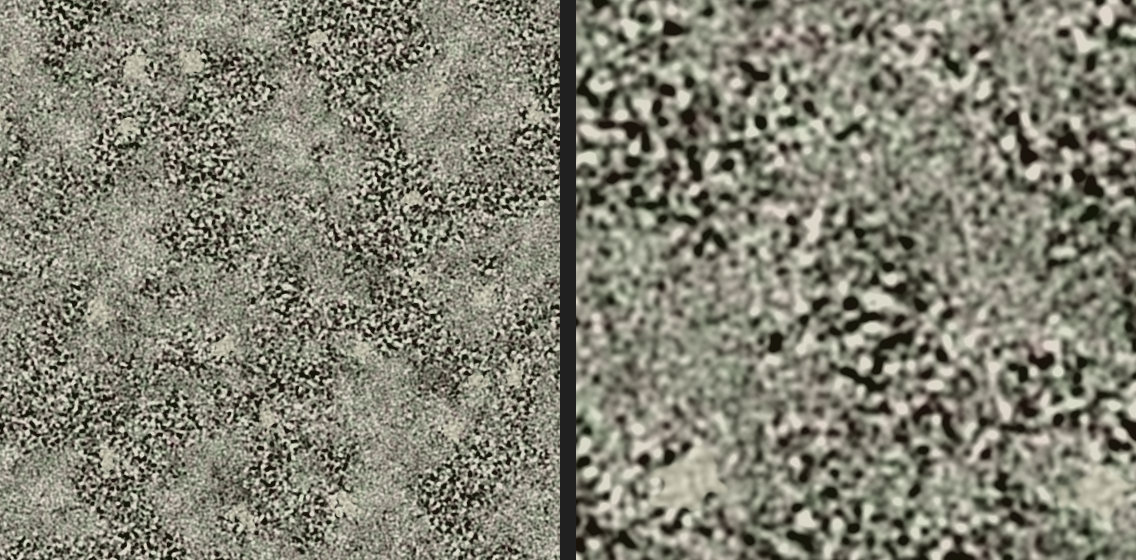
Left, the full canvas; right, a detail of the centre.
Reproduce this texture procedurally as a Shadertoy shader.

```glsl
// Weathered grey-green stone: fine grain, patches of dark pits and pale lichen spots.

const vec3 SHADOW = vec3(0.09, 0.08, 0.04);
const vec3 MIDTONE = vec3(0.51, 0.51, 0.45);
const vec3 HIGHLIGHT = vec3(0.86, 0.85, 0.79);
const vec3 LICHEN = vec3(0.76, 0.75, 0.67);

// Integer hash: two values in 0..1 for a lattice cell.
vec2 hash2(vec2 cell, uint seed) {
    uvec2 v = uvec2(ivec2(cell)) + uvec2(seed * 747u, seed * 1931u);
    v = v * 1664525u + 1013904223u;
    v.x += v.y * 1664525u;
    v.y += v.x * 1664525u;
    v ^= v >> 16u;
    v.x += v.y * 1664525u;
    v.y += v.x * 1664525u;
    v ^= v >> 16u;
    return vec2(v & 65535u) / 65535.0;
}

float cornerSlope(vec2 cell, vec2 offset, vec2 corner, uint seed) {
    return dot(hash2(cell + corner, seed) * 2.0 - 1.0, offset - corner);
}

// Gradient noise centred on zero.
float noise(vec2 p, uint seed) {
    vec2 cell = floor(p);
    vec2 f = fract(p);
    vec2 w = f * f * (3.0 - 2.0 * f);
    float low = mix(cornerSlope(cell, f, vec2(0, 0), seed),
                    cornerSlope(cell, f, vec2(1, 0), seed), w.x);
    float high = mix(cornerSlope(cell, f, vec2(0, 1), seed),
                     cornerSlope(cell, f, vec2(1, 1), seed), w.x);
    return mix(low, high, w.y);
}

// Rotating the lattice hides its axes.
vec2 rotate(vec2 p, float angle) {
    float c = cos(angle), s = sin(angle);
    return mat2(c, s, -s, c) * p;
}

// Coverage of ragged spots scattered one per cell with a given chance.
float spots(vec2 uv, float cells, float chance, float radius, float softness, uint seed) {
    vec2 home = floor(uv * cells);
    float ragged = radius * (1.6 * noise(uv * 55.0, seed + 1u) + 1.6 * noise(uv * 110.0, seed + 2u));
    float cover = 0.0;
    for (int y = -1; y <= 1; y++) {
        for (int x = -1; x <= 1; x++) {
            vec2 cell = home + vec2(x, y);
            vec2 center = (cell + hash2(cell, seed)) / cells;
            vec2 traits = hash2(cell, seed + 3u);
            float size = radius * mix(0.6, 1.2, traits.y);
            float edge = length(uv - center) + ragged - size;
            float spot = 1.0 - smoothstep(-softness, softness, edge);
            cover = max(cover, spot * step(traits.x, chance));
        }
    }
    return cover;
}

// Share of rough, pitted surface at a point.
float roughness(vec2 uv) {
    float patches = noise(rotate(uv, 0.5) * 4.5, 11u)
                  + 0.8 * noise(rotate(uv, 1.1) * 10.0, 12u)
                  + 0.7 * noise(uv * 24.0, 13u);
    return smoothstep(-0.38, 0.28, patches);
}

vec3 stoneColor(float tone) {
    vec3 dark = mix(SHADOW, MIDTONE, clamp(tone * 2.0, 0.0, 1.0));
    return mix(dark, HIGHLIGHT, clamp(tone * 2.0 - 1.0, 0.0, 1.0));
}

void mainImage(out vec4 fragColor, in vec2 fragCoord) {
    vec2 uv = fragCoord / iResolution.y;

    // Surface layers
    float rough = roughness(uv);
    float fine = noise(rotate(uv, 0.6) * 180.0, 21u);
    float finer = noise(rotate(uv, 1.2) * 145.0, 22u);
    float pits = noise(rotate(uv, 0.35) * 108.0, 23u)
               + 0.75 * noise(rotate(uv, 0.9) * 140.0, 24u);
    float lichen = spots(uv, 7.0, 0.45, 0.018, 0.007, 31u);
    float smudge = spots(uv, 5.0, 0.25, 0.042, 0.022, 41u);

    // Tone: calm grain, with deep contrast where the surface is rough
    rough *= (1.0 - 0.9 * lichen) * (1.0 - 0.7 * smudge);
    float tone = 0.61 + 0.62 * fine + 0.58 * finer;
    tone += rough * (1.45 * pits - 0.16);
    tone += 0.20 * noise(uv * 14.0, 25u) + 0.32 * noise(uv * 40.0, 28u);
    tone -= 0.17 * smudge;

    // Colour: faint pink and green drift, then pale lichen
    vec3 color = stoneColor(tone);
    float hue = noise(uv * 60.0, 26u) + 0.8 * noise(uv * 18.0, 27u);
    color += hue * vec3(0.035, -0.02, 0.015);
    color = mix(color, LICHEN + 0.18 * (fine + finer), 0.85 * lichen);

    fragColor = vec4(clamp(color, 0.0, 1.0), 1.0);
}
```
